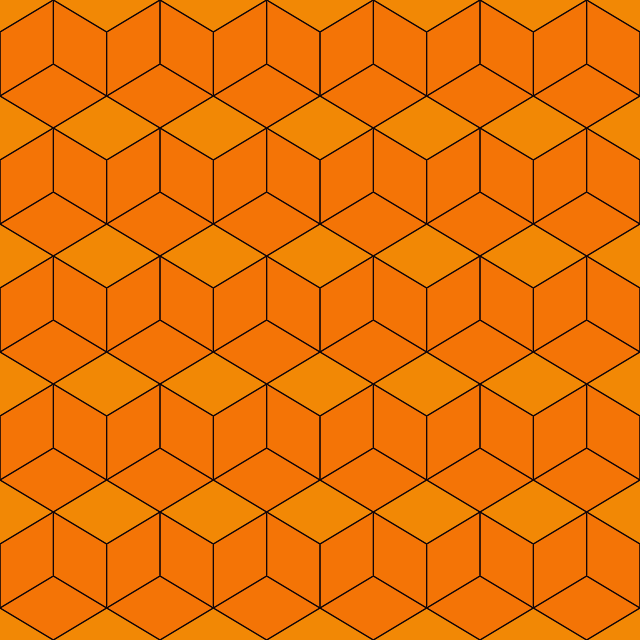
A three.js fragment shader for this pattern:

```glsl
// Tumbling orange cubes with amber tops and thin dark outlines, six across and five down.
varying vec2 vUv;

const vec2 REPEATS = vec2(6.0, 5.0);

// Distance to the cube edges in canvas units.
// side: 0 at the cell's middle, 0.5 at its sides; up: height within the cell, 0 to 1.
float edgeDistance(float side, float up) {
  float fromRow = min(up, 1.0 - up);
  float topRhombus = abs(fromRow - 0.5 * side);
  float baseRhombus = abs(up - 0.5 + 0.5 * side);

  // Project the vertical offset onto the normal of the slanted edges.
  float slope = 0.5 * REPEATS.x / REPEATS.y;
  float slanted = min(topRhombus, baseRhombus) / REPEATS.y / sqrt(1.0 + slope * slope);

  // Upright edges at the middle and at the sides of the cell.
  float middle = length(vec2(side, max(0.5 - up, 0.0)) / REPEATS);
  float outer = length(vec2(0.5 - side, max(abs(up - 0.5) - 0.25, 0.0)) / REPEATS);
  return min(slanted, min(middle, outer));
}

void main() {
  vec2 cell = fract(vUv * REPEATS);
  float side = abs(cell.x - 0.5);
  float fromRow = min(cell.y, 1.0 - cell.y);

  // Amber rhombi straddle the cell corners; every other face is orange.
  vec3 orange = vec3(0.955, 0.455, 0.025);
  vec3 amber = vec3(0.95, 0.535, 0.02);
  vec3 color = mix(orange, amber, step(fromRow, 0.5 * side));

  // Outlines, softened over one pixel.
  float halfWidth = 0.00112;
  float blur = 0.5 * max(fwidth(vUv.x), fwidth(vUv.y));
  float line = 1.0 - smoothstep(halfWidth - blur, halfWidth + blur, edgeDistance(side, cell.y));
  color = mix(color, vec3(0.07, 0.02, 0.03), line);

  gl_FragColor = vec4(color, 1.0);
}
```
